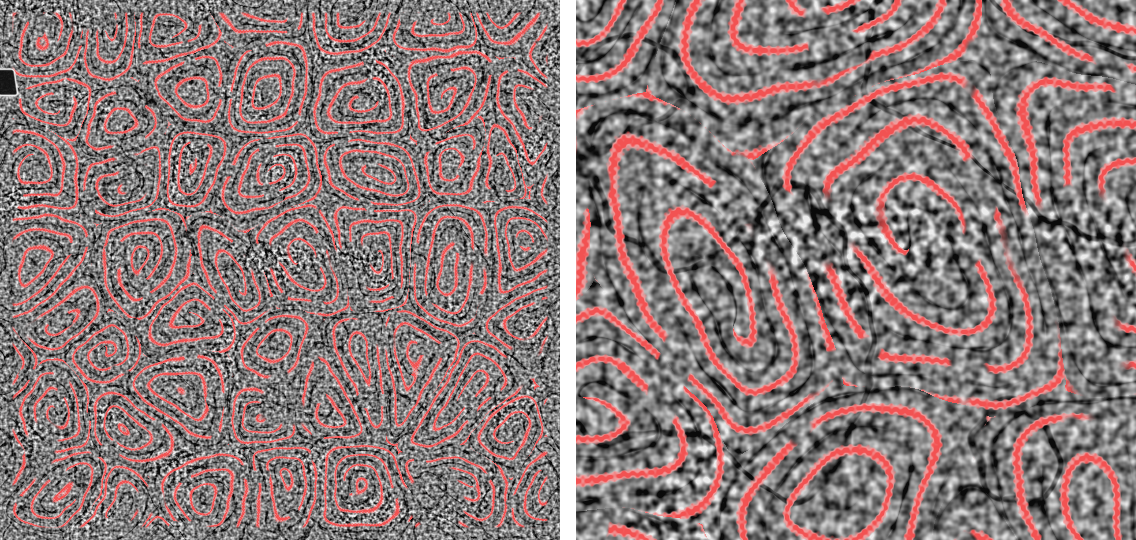
Left, the full canvas; right, a detail of the centre.
Reproduce this pattern procedurally as a WebGL 1 fragment shader.

```glsl
precision highp float;
uniform vec2 u_resolution;

#define CELLS 7.0            // whorls across the canvas width
#define SPACING 0.0205       // distance between neighbouring ridges
#define RIDGE_HALF 0.0026    // half width of a red ridge
#define GROOVE_HALF 0.0015   // half width of a dark groove
#define BEAD_PITCH 0.0054    // period of the beads on the ridges
#define ROUNDING 14.0        // lower values give rounder whorls
#define WARP 0.28
#define GRAIN_FREQ 150.0
#define GRAIN_AMOUNT 0.6
#define BASE_GRAY 0.515
#define PINK vec3(0.94, 0.61, 0.61)
#define RED vec3(0.95, 0.32, 0.32)

const float TAU = 6.2831853;

vec2 hash2(vec2 p) {
  vec3 h = fract(p.xyx * vec3(0.1031, 0.1030, 0.0973));
  h += dot(h, h.yzx + 33.33);
  return fract((h.xx + h.yz) * h.zy);
}

float cornerSlope(vec2 cell, vec2 offset) {
  float angle = TAU * hash2(cell).x;
  return dot(vec2(cos(angle), sin(angle)), offset);
}

float gradientNoise(vec2 p) {
  vec2 i = floor(p), f = fract(p);
  vec2 u = f * f * f * (f * (f * 6.0 - 15.0) + 10.0);
  vec2 e = vec2(1.0, 0.0);
  float low = mix(cornerSlope(i, f), cornerSlope(i + e, f - e), u.x);
  float high = mix(cornerSlope(i + e.yx, f - e.yx), cornerSlope(i + 1.0, f - 1.0), u.x);
  return mix(low, high, u.y);
}

vec2 seedPoint(vec2 cell) {
  return 0.08 + 0.84 * hash2(cell + 41.0);
}

// x: ring phase inside the nearest whorl, y: steepness of that phase
vec2 whorlField(vec2 q) {
  vec2 base = floor(q), f = fract(q);
  vec2 nearest = vec2(0.0), center = vec2(0.0);
  float best = 100.0;
  for (int y = -1; y <= 1; y++) {
    for (int x = -1; x <= 1; x++) {
      vec2 cell = vec2(float(x), float(y));
      vec2 toSeed = cell + seedPoint(base + cell) - f;
      float d = dot(toSeed, toSeed);
      if (d < best) { best = d; nearest = cell; center = toSeed; }
    }
  }
  // Soft minimum of the distances to all borders, with its gradient
  float total = 0.0;
  vec2 slope = vec2(0.0);
  for (int y = -2; y <= 2; y++) {
    for (int x = -2; x <= 2; x++) {
      vec2 cell = nearest + vec2(float(x), float(y));
      vec2 toSeed = cell + seedPoint(base + cell) - f;
      vec2 across = toSeed - center;
      if (dot(across, across) > 0.0001) {
        vec2 normal = normalize(across);
        float weight = exp(-ROUNDING * dot(0.5 * (center + toSeed), normal));
        total += weight;
        slope += weight * normal;
      }
    }
  }
  float border = -log(total) / ROUNDING;
  // Some whorls wind up as spirals
  float pick = hash2(base + nearest + 7.0).y;
  float turn = step(0.75, pick) - step(pick, 0.25);
  float spiral = turn * atan(center.y, center.x + 0.00001) / TAU;
  return vec2(border / (SPACING * CELLS) + spiral, clamp(length(slope) / total, 0.5, 1.0));
}

void main() {
  vec2 p = gl_FragCoord.xy / u_resolution.x;
  vec2 size = u_resolution / u_resolution.x;
  float px = 1.0 / u_resolution.x;

  // Ridge flow
  vec2 bend = vec2(gradientNoise(p * 6.0 + 3.0), gradientNoise(p * 6.0 + 57.0));
  vec2 ripple = vec2(gradientNoise(p * 32.0 + 9.0), gradientNoise(p * 32.0 + 83.0));
  vec2 field = whorlField(p * CELLS + WARP * bend + 0.035 * ripple + 20.0);
  float ringPos = fract(field.x);
  float ridgeDist = abs(ringPos - 0.5) * SPACING / field.y;
  float grooveDist = min(ringPos, 1.0 - ringPos) * SPACING / field.y;

  // Gray grain, rougher in some patches
  float grain = gradientNoise(p * GRAIN_FREQ) + 0.55 * gradientNoise(p * GRAIN_FREQ * 1.8 + 31.0);
  float rough = 1.0 + 0.6 * smoothstep(0.15, 0.5, gradientNoise(p * 11.0 + 70.0));
  float gray = BASE_GRAY + GRAIN_AMOUNT * rough * grain;

  // Broken grooves between ridges and a few stray dark threads
  float wobble = 0.003 * gradientNoise(p * 75.0 + 12.0);
  float groove = exp(-pow((grooveDist + wobble) / GROOVE_HALF, 2.0));
  float grooveInk = smoothstep(-0.5, 0.2, gradientNoise(p * 30.0 + 5.0));
  float threadNoise = gradientNoise(p * 8.0 + 140.0) + 0.07 * gradientNoise(p * 45.0);
  float thread = 1.0 - smoothstep(0.008, 0.022, abs(threadNoise - 0.06));
  gray -= 0.38 * max(groove * grooveInk, 0.75 * thread);
  vec3 color = vec3(clamp(gray, 0.04, 0.93));

  // Beaded red ridges with gaps and a bare margin
  vec2 lattice = p * TAU / BEAD_PITCH;
  float bead = 0.5 + 0.5 * cos(lattice.x) * cos(lattice.y);
  float halfWidth = RIDGE_HALF * (0.78 + 0.44 * bead);
  float soft = 0.0005 + 0.5 * px;
  float ridge = 1.0 - smoothstep(halfWidth - soft, halfWidth + soft, ridgeDist);
  float present = smoothstep(-0.34, -0.29, gradientNoise(p * 22.0 + 90.0));
  present *= smoothstep(-0.42, -0.36, gradientNoise(p * 7.0 + 25.0));
  vec2 inset = min(p, size - p);
  present *= smoothstep(0.02, 0.026, min(inset.x, inset.y));
  float core = 1.0 - smoothstep(0.0, RIDGE_HALF, ridgeDist);
  float redness = smoothstep(0.25, 0.75, 0.55 * bead + 0.55 * core - 0.3 * grain);
  color = mix(color, mix(PINK, RED, redness), ridge * present);

  // Dark outlined tab at the left edge
  vec2 tab = p - vec2(0.011, size.y - 0.147);
  tab.x += 0.15 * tab.y;
  vec2 corner = abs(tab) - vec2(0.012, 0.018);
  float tabDist = length(max(corner, 0.0)) + min(max(corner.x, corner.y), 0.0) - 0.004;
  color = mix(color, vec3(0.95), 1.0 - smoothstep(-px, px, tabDist - 0.003));
  color = mix(color, vec3(0.07 + 0.1 * abs(grain)), 1.0 - smoothstep(-px, px, tabDist));

  gl_FragColor = vec4(color, 1.0);
}
```
